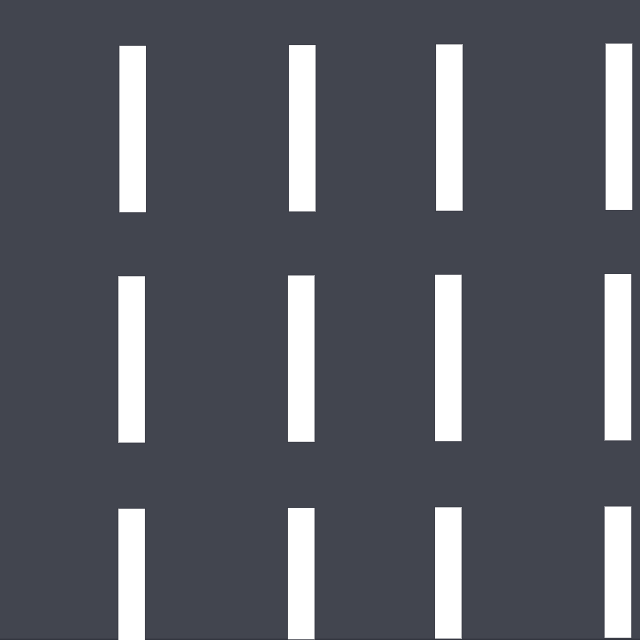
A WebGL 2 fragment shader for this pattern:

```glsl
#version 300 es
precision highp float;
// Three rows of four upright white bars in paired columns on slate, with a slight tilt.

uniform vec2 u_resolution;
out vec4 fragColor;

float boxDistance(vec2 p, vec2 halfSize) {
    vec2 d = abs(p) - halfSize;
    return length(max(d, 0.0)) + min(max(d.x, d.y), 0.0);
}

void main() {
    vec2 uv = gl_FragCoord.xy / u_resolution;
    float pixel = 1.0 / min(u_resolution.x, u_resolution.y);

    // Nearest bar over all rows (from the top) and columns
    float bars = 1.0;
    for (int row = 0; row < 3; row++) {
        bool lastRow = row == 2;
        float halfHeight = lastRow ? 0.1026 : 0.13;
        float top = 0.9284 - 0.36 * float(row) - (lastRow ? 0.0033 : 0.0);
        float shift = row == 0 ? 0.0016 : 0.0;
        for (int col = 0; col < 4; col++) {
            // Columns alternate between a wide and a narrow gap
            float x = 0.2057 + 0.4948 * float(col / 2) + 0.265 * float(col % 2);
            float rise = 0.0046 * (x - 0.2057);
            vec2 center = vec2(x + shift, top + rise - halfHeight);
            bars = min(bars, boxDistance(uv - center, vec2(0.0208, halfHeight)));
        }
    }

    vec3 slate = vec3(0.26, 0.27, 0.31);
    vec3 shadow = vec3(0.20, 0.21, 0.25);

    // Thin dark strip along the lower edge
    float strip = 1.0 - smoothstep(-0.5 * pixel, 0.5 * pixel, uv.y - 0.0022);
    vec3 color = mix(slate, shadow, strip);

    // Faint dark rim around each bar, then the white fill
    float rim = 1.0 - smoothstep(0.0008, 0.0008 + pixel, bars);
    color = mix(color, shadow, 0.7 * rim);
    float fill = clamp(0.5 - bars / pixel, 0.0, 1.0);
    color = mix(color, vec3(1.0), fill);

    fragColor = vec4(color, 1.0);
}
```
